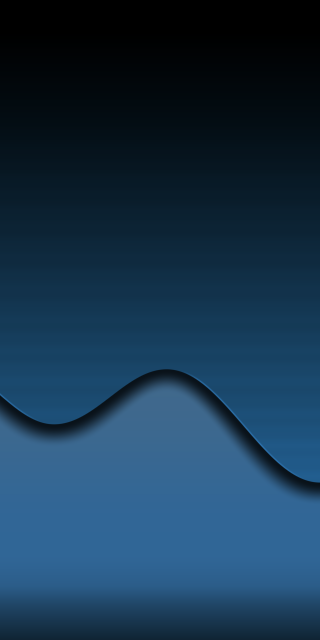
A WebGL 1 fragment shader for this background:

```glsl
precision highp float;

uniform vec2 u_resolution;

const float PI = 3.14159265;

// Cosine ease between two turning points of the wave
float easeWave(float x, vec2 from, vec2 to) {
  float t = (x - from.x) / (to.x - from.x);
  return mix(from.y, to.y, 0.5 - 0.5 * cos(PI * t));
}

// Height of the wave, as a share of the canvas height
float waveHeight(float x) {
  vec2 valley = vec2(0.169, 0.337);
  vec2 crest = vec2(0.521, 0.423);
  if (x < valley.x) return easeWave(x, valley, vec2(-0.183, 0.434));
  if (x < crest.x) return easeWave(x, valley, crest);
  return easeWave(x, crest, vec2(1.0, 0.246));
}

// Night gradient, from black at the top to deep blue
vec3 skyColor(float y) {
  vec3 color = mix(vec3(0.13, 0.36, 0.55), vec3(0.10, 0.28, 0.42), smoothstep(0.24, 0.42, y));
  color = mix(color, vec3(0.05, 0.145, 0.215), clamp((y - 0.41) / 0.22, 0.0, 1.0));
  color = mix(color, vec3(0.012, 0.05, 0.075), clamp((y - 0.63) / 0.18, 0.0, 1.0));
  return mix(color, vec3(0.0), clamp((y - 0.81) / 0.14, 0.0, 1.0));
}

// Steel blue body that darkens at the foot of the canvas
vec3 hillColor(float y) {
  vec3 color = mix(vec3(0.19, 0.40, 0.59), vec3(0.25, 0.41, 0.55), smoothstep(0.16, 0.40, y));
  vec3 foot = mix(vec3(0.06, 0.14, 0.20), vec3(0.16, 0.345, 0.51), clamp(y / 0.085, 0.0, 1.0));
  return mix(foot, color, smoothstep(0.05, 0.14, y));
}

void main() {
  vec2 uv = gl_FragCoord.xy / u_resolution;
  float aspect = u_resolution.x / u_resolution.y;
  float pixel = 1.0 / u_resolution.y;

  // Approximate distance to the wave, positive below it
  float slope = (waveHeight(uv.x + 0.002) - waveHeight(uv.x - 0.002)) / (0.004 * aspect);
  float depth = (waveHeight(uv.x) - uv.y) / sqrt(1.0 + slope * slope);

  // Soft inner shadow under the edge
  float shadow = 1.0 - smoothstep(0.002, 0.036, depth);
  vec3 hill = mix(hillColor(uv.y), vec3(0.03, 0.06, 0.085), 0.97 * shadow);

  // Thin light on the falling slopes
  float rim = 1.0 - smoothstep(0.0, 0.0026, abs(depth + 0.001));
  float falling = smoothstep(0.25, 0.9, -slope);
  vec3 sky = mix(skyColor(uv.y), vec3(0.20, 0.50, 0.76), 0.6 * rim * falling);

  // Faint horizontal bands
  sky *= 1.0 + 0.025 * sin(uv.y * 190.0) * sin(uv.y * 67.0);

  float inside = smoothstep(-0.7 * pixel, 0.7 * pixel, depth);
  gl_FragColor = vec4(mix(sky, hill, inside), 1.0);
}
```
